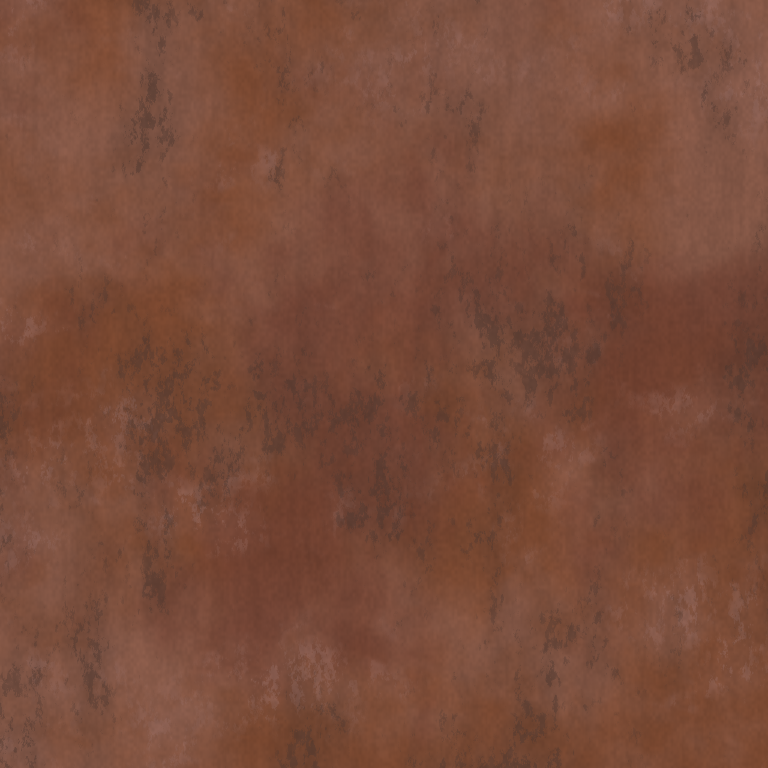
This texture is drawn by a three.js fragment shader. Its source:

```glsl
varying vec2 vUv;

const vec3 RUST_ORANGE = vec3(0.465, 0.272, 0.180);
const vec3 RUST_PINK = vec3(0.508, 0.335, 0.270);
const vec3 RUST_DEEP = vec3(0.415, 0.235, 0.180);
const vec3 PALE_BLOOM = vec3(0.570, 0.410, 0.375);
const vec3 SOOT = vec3(0.300, 0.215, 0.185);

float hash(vec2 p) {
  vec3 q = fract(vec3(p.xyx) * 0.1031);
  q += dot(q, q.yzx + 33.33);
  return fract((q.x + q.y) * q.z);
}

float valueNoise(vec2 p) {
  vec2 cell = floor(p);
  vec2 f = fract(p);
  f = f * f * (3.0 - 2.0 * f);
  float low = mix(hash(cell), hash(cell + vec2(1.0, 0.0)), f.x);
  float high = mix(hash(cell + vec2(0.0, 1.0)), hash(cell + vec2(1.0)), f.x);
  return mix(low, high, f.y);
}

// Layered noise, normalised to 0..1
float fbm(vec2 p, float gain) {
  float sum = 0.0;
  float total = 0.0;
  float amplitude = 1.0;
  for (int i = 0; i < 5; i++) {
    sum += amplitude * valueNoise(p);
    total += amplitude;
    amplitude *= gain;
    p = mat2(1.98, 0.14, -0.14, 1.98) * p + vec2(17.3, 41.7);
  }
  return sum / total;
}

// Soft horizontal band around a given height
float band(float y, float centre, float halfWidth) {
  float d = (y - centre) / halfWidth;
  return exp(-d * d);
}

// Small ragged specks, cut from noise where the mask allows them
float flecks(vec2 p, vec2 scale, float mask) {
  float n = fbm(p * scale, 0.75);
  float cut = mix(0.74, 0.50, mask);
  return smoothstep(cut - 0.04, cut + 0.10, n);
}

void main() {
  vec2 uv = vUv;
  vec2 warp = vec2(fbm(uv * 7.0 + 3.0, 0.6), fbm(uv * 7.0 + 31.0, 0.6)) - 0.5;
  vec2 p = uv + 0.05 * warp;

  // Broad clouds of orange, pink and deep rust
  float pinkCloud = fbm(p * vec2(5.0, 6.0) + 11.0, 0.6);
  float deepCloud = fbm(p * vec2(4.5, 4.0) + 57.0, 0.6);
  float pinkBias = 0.14 * band(p.y, 0.92, 0.22) - 0.05 * band(p.y, 0.40, 0.16);
  float deepBias = 0.12 * band(p.y, 0.58, 0.12) - 0.06 * band(p.y, 0.86, 0.20);
  vec3 color = mix(RUST_ORANGE, RUST_PINK, smoothstep(0.28, 0.74, pinkCloud + pinkBias));
  color = mix(color, RUST_DEEP, 0.75 * smoothstep(0.42, 0.78, deepCloud + deepBias));

  // Vertical runs, wide and fine
  float wideRun = fbm(p * vec2(16.0, 2.2) + 5.0, 0.6) - 0.5;
  float fineRun = fbm(uv * vec2(110.0, 9.0) + 23.0, 0.6) - 0.5;
  color *= 1.0 + 0.13 * wideRun + 0.09 * fineRun;

  // Chalky blooms, strongest near the top
  float bloomMask = fbm(p * vec2(7.0, 9.0) + 83.0, 0.6);
  bloomMask = smoothstep(0.50, 0.78, bloomMask + 0.12 * band(uv.y, 0.96, 0.12));
  float bloom = bloomMask * (0.30 + 0.70 * flecks(uv + 7.0, vec2(70.0, 40.0), 0.8));
  color = mix(color, PALE_BLOOM, 0.55 * bloom);

  // Soot stains with clustered specks
  float stain = fbm(p * vec2(10.0, 4.5) + 131.0, 0.65);
  stain = smoothstep(0.43, 0.74, stain + 0.06 * band(uv.y, 0.54, 0.16));
  color = mix(color, SOOT, 0.22 * stain);
  float specks = flecks(uv + 2.0, vec2(95.0, 50.0), stain);
  color = mix(color, SOOT, 0.48 * specks * (0.35 + 0.65 * stain));

  // Mottling and fine surface grain
  float mottle = fbm(uv * vec2(45.0, 36.0) + 71.0, 0.7) - 0.5;
  float grain = valueNoise(uv * vec2(256.0, 200.0) + 9.0) - 0.5;
  color *= 1.02 + 0.10 * mottle + 0.07 * grain;

  gl_FragColor = vec4(color, 1.0);
}
```
